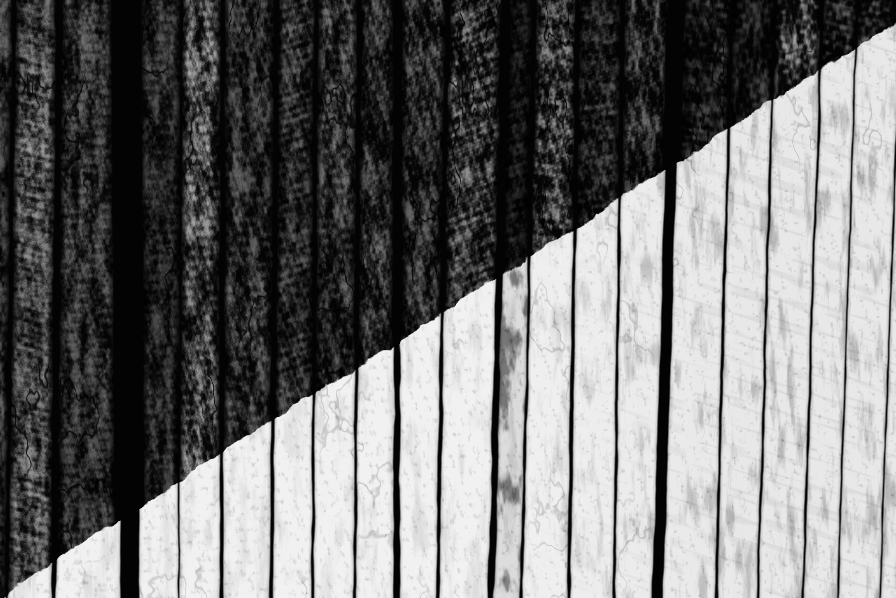
Give the GLSL for this texture, as a Shadertoy shader.

```glsl
const int SEAMS = 20;

// Seam positions across the canvas: (at the top, at the bottom)
const vec2 SEAM_X[SEAMS] = vec2[SEAMS](
    vec2(.016, .008), vec2(.066, .060), vec2(.141, .145), vec2(.203, .199),
    vec2(.249, .247), vec2(.309, .303), vec2(.353, .349), vec2(.401, .396),
    vec2(.444, .443), vec2(.500, .488), vec2(.565, .548), vec2(.597, .582),
    vec2(.645, .635), vec2(.695, .685), vec2(.755, .734), vec2(.817, .799),
    vec2(.865, .846), vec2(.918, .896), vec2(.957, .935), vec2(1.006, .982));

const float SEAM_WIDTH[SEAMS] = float[SEAMS](
    .005, .008, .034, .003, .006, .006, .005, .005, .011, .006,
    .011, .005, .006, .005, .020, .005, .004, .004, .003, .003);

const float WOOD_TONE[SEAMS + 1] = float[SEAMS + 1](
    .20, .25, .18, .15, .28, .18, .20, .20, .20, .20, .26,
    .09, .27, .17, .22, .15, .14, .28, .17, .20, .20);

float hash(vec2 p) {
    return fract(sin(dot(p, vec2(127.1, 311.7))) * 43758.5);
}

float noise(vec2 p) {
    vec2 cell = floor(p), f = fract(p);
    f = f * f * (3.0 - 2.0 * f);
    return mix(mix(hash(cell), hash(cell + vec2(1, 0)), f.x),
               mix(hash(cell + vec2(0, 1)), hash(cell + vec2(1, 1)), f.x), f.y);
}

float fbm(vec2 p) {
    float sum = 0.0, amp = 0.533;
    for (int i = 0; i < 4; i++) {
        sum += amp * noise(p);
        p = p * 2.03 + 17.3;
        amp *= 0.5;
    }
    return sum;
}

// Thin wandering lines where the noise crosses its middle value
float cracks(vec2 p, float thickness) {
    return 1.0 - smoothstep(0.0, thickness, abs(fbm(p) - 0.5));
}

float sawMarks(vec2 p, float slant) {
    return noise(vec2(p.x * 22.0, (p.y + slant * p.x) * 150.0));
}

float bareWood(vec2 p, float seed, float tone, float edgeDist) {
    vec2 q = p + seed * 7.31;
    float fibre = fbm(vec2(q.x * 75.0, q.y * 16.0));
    float speck = fbm(q * vec2(170.0, 120.0));
    float saw = sawMarks(q, hash(vec2(seed, 4.0)) - 0.5);
    float sawn = step(0.5, hash(vec2(seed, 9.0)));
    float grain = 0.36 * fibre + 0.44 * speck + 0.2 * mix(fibre, saw, sawn);
    float value = tone * mix(0.08, 2.1, smoothstep(0.27, 0.75, grain));
    value *= 0.7 + 0.6 * fbm(q * vec2(7.0, 4.0));
    float flaky = smoothstep(0.5, 0.65, noise(q * vec2(8.0, 5.0)));
    value *= 1.0 - 0.8 * flaky * cracks(q * vec2(26.0, 13.0), 0.035);
    return value * mix(0.35, 1.0, smoothstep(0.0, 0.007, edgeDist));
}

float paintedWood(vec2 p, float seed, float grime, float edgeDist) {
    vec2 q = p + seed * 5.17;
    float rough = smoothstep(0.75, 1.3, p.x);
    float fibre = fbm(q * vec2(70.0, 14.0));
    float speck = fbm(q * vec2(150.0, 110.0));
    float saw = sawMarks(q, 0.3);
    float value = 0.945 - 0.035 * rough;
    value -= (0.08 + 0.11 * rough) * smoothstep(0.45, 0.8, fibre);
    value -= 0.12 * smoothstep(0.5, 0.85, speck);
    value -= 0.05 * rough * smoothstep(0.6, 0.9, saw);
    float ridged = smoothstep(0.55, 0.75, noise(q * vec2(9.0, 6.0)));
    value -= 0.14 * ridged * cracks(q * vec2(20.0, 12.0), 0.03);
    value -= grime * (0.08 + 0.4 * smoothstep(0.42, 0.7, fbm(q * vec2(45.0, 20.0))));
    return value * mix(0.86, 1.0, smoothstep(0.0, 0.004, edgeDist));
}

void mainImage(out vec4 fragColor, in vec2 fragCoord) {
    vec2 uv = fragCoord / iResolution.xy;
    vec2 p = uv * vec2(1.5, 1.0);
    float soft = max(1.0 / iResolution.x, 0.0012);

    // Ragged diagonal border of the paint
    float ragged = 0.012 * (fbm(p * 75.0) - 0.5) + 0.01 * (noise(p * 24.0) - 0.5);
    float border = 0.002 + 0.96 * uv.x + ragged - uv.y;
    float painted = smoothstep(-1.5 * soft, 1.5 * soft, border);

    // Board index, nearest edge and gap coverage
    int board = 0;
    float edgeDist = 1.0;
    for (int i = 0; i < SEAMS; i++) {
        float id = float(i);
        float wobble = 0.003 * (fbm(vec2(uv.y * 14.0, id * 9.7)) - 0.5);
        float offset = uv.x - mix(SEAM_X[i].y, SEAM_X[i].x, uv.y) - wobble;
        float swell = 0.7 + 0.6 * noise(vec2(uv.y * 35.0, id * 3.1));
        float swollen = mix(swell, 1.0, smoothstep(0.008, 0.02, SEAM_WIDTH[i]));
        float halfWidth = 0.5 * SEAM_WIDTH[i] * swollen * mix(1.0, 0.62, painted);
        edgeDist = min(edgeDist, abs(offset) - halfWidth);
        board += offset > 0.0 ? 1 : 0;
    }
    float gap = 1.0 - smoothstep(-soft, soft, edgeDist);

    // Bare and painted surfaces, then the dark gaps between boards
    float seed = float(board);
    float tone = WOOD_TONE[board];
    float grime = 1.0 - smoothstep(0.09, 0.13, tone);
    float value = mix(bareWood(p, seed, tone, edgeDist),
                      paintedWood(p, seed, grime, edgeDist), painted);
    value = mix(value, 0.01, gap);
    fragColor = vec4(vec3(clamp(value, 0.0, 1.0)), 1.0);
}
```
